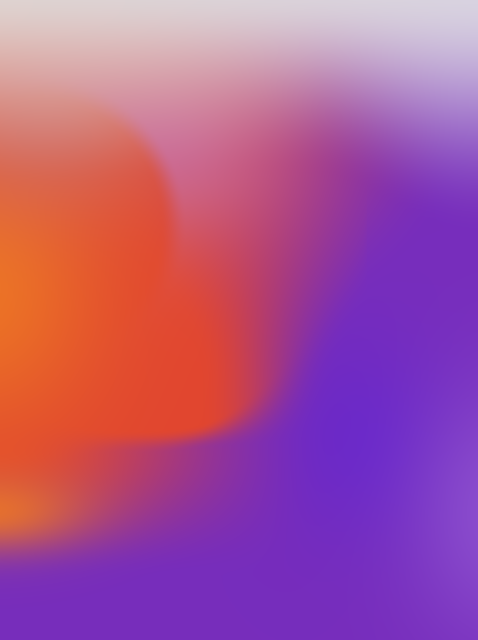
This background is drawn by a Shadertoy shader. Its source:

```glsl
#define VIOLET vec3(0.465, 0.175, 0.735)
#define INDIGO vec3(0.415, 0.155, 0.785)
#define LILAC vec3(0.575, 0.350, 0.830)
#define RED vec3(0.880, 0.270, 0.185)
#define ORANGE vec3(0.930, 0.470, 0.140)
#define DUSTY_ROSE vec3(0.810, 0.450, 0.430)
#define BLUSH vec3(0.790, 0.430, 0.620)
#define PALE_WARM vec3(0.870, 0.830, 0.820)
#define PALE_COOL vec3(0.850, 0.830, 0.880)
#define BOWL_CENTER vec2(0.315, 0.390)
#define BOWL_RADIUS vec2(0.453, 0.300)

float glow(vec2 p, vec2 center, vec2 radius) {
    vec2 q = (p - center) / radius;
    return exp(-dot(q, q));
}

// Warm body: soft on the right, with a curved floor and a fading underglow
float warmMask(vec2 p) {
    float descent = smoothstep(0.2, 0.6, p.y);
    float inner = mix(0.20, 0.42, descent);
    float outer = mix(1.00, 0.71, descent);
    float body = 1.0 - smoothstep(inner, outer, p.x);

    float across = max(p.x - BOWL_CENTER.x, 0.0) / BOWL_RADIUS.x;
    float bowlFloor = BOWL_CENTER.y + BOWL_RADIUS.y * sqrt(max(1.0 - across * across, 0.0));
    float softness = 0.018 + 0.10 * smoothstep(0.4, 0.8, p.x)
                   + 0.03 * (1.0 - smoothstep(0.0, 0.25, p.x));
    float below = smoothstep(bowlFloor - softness, bowlFloor + softness, p.y);

    float underglow = (1.0 - smoothstep(0.0, 0.68, p.x))
                    * (1.0 - smoothstep(0.70, 0.90, p.y));
    return mix(body, underglow, below);
}

// Lilac plume, cut on its left by the shoulder of the orange form
float plumeMask(vec2 p) {
    float shoulder = length((p - vec2(0.07, 0.352)) / vec2(0.285, 0.21)) - 1.0;
    float edge = smoothstep(-0.07, 0.13, shoulder);
    return edge * glow(p, vec2(0.35, 0.23), vec2(0.26, 0.15));
}

// Pale haze hanging from the top, deepest at the right
float hazeMask(vec2 p) {
    float depth = 0.29 - 0.02 * smoothstep(0.1, 0.6, p.x)
                + 0.10 * smoothstep(0.65, 1.0, p.x);
    return 1.0 - smoothstep(-0.02, depth, p.y);
}

void mainImage(out vec4 fragColor, in vec2 fragCoord) {
    // Unit canvas, measured downward from the top
    vec2 p = fragCoord / iResolution.xy;
    p.y = 1.0 - p.y;

    // Cool ground
    vec3 color = mix(VIOLET, INDIGO, glow(p, vec2(0.77, 0.69), vec2(0.18, 0.16)));
    color = mix(color, LILAC, 0.75 * glow(p, vec2(1.06, 0.80), vec2(0.20, 0.20)));

    // Warm body and its two orange lights
    color = mix(color, RED, warmMask(p));
    color = mix(color, ORANGE, 0.90 * glow(p, vec2(-0.04, 0.45), vec2(0.25, 0.22)));
    color = mix(color, ORANGE, 0.85 * glow(p, vec2(-0.02, 0.80), vec2(0.20, 0.06)));

    // Upper tints and haze
    color = mix(color, DUSTY_ROSE, 0.80 * glow(p, vec2(0.10, 0.19), vec2(0.30, 0.14)));
    color = mix(color, BLUSH, 0.85 * plumeMask(p));
    color = mix(color, mix(PALE_WARM, PALE_COOL, p.x), hazeMask(p));

    fragColor = vec4(color, 1.0);
}
```
